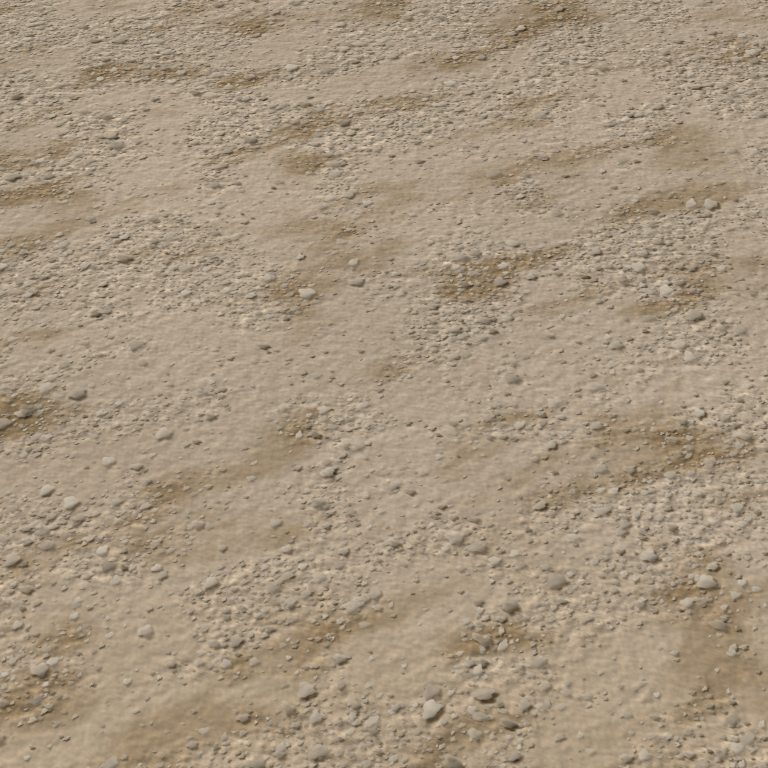
Reproduce this texture procedurally as a Shadertoy shader.

```glsl
// Dry sandy ground strewn with clustered pebbles, receding gently toward the top.
#define SAND vec3(0.685, 0.622, 0.543)
#define WARM_SAND vec3(0.685, 0.612, 0.515)
#define EARTH vec3(0.535, 0.450, 0.335)
#define STONE_DARK vec3(0.550, 0.505, 0.440)
#define STONE_LIGHT vec3(0.760, 0.715, 0.645)
#define SHADOW_TINT vec3(0.47, 0.425, 0.35)
#define LIGHT_DIR vec2(-0.57, 0.82)
#define RECESSION 0.45
#define FLATTENING 2.6
#define SOFTNESS 0.0019
#define RELIEF 0.60

vec4 hash4(vec2 p) {
    vec4 q = fract(p.xyxy * vec4(0.1031, 0.1030, 0.0973, 0.1099));
    q += dot(q, q.wzxy + 33.33);
    return fract((q.xxyz + q.yzzw) * q.zywx);
}

float valueNoise(vec2 p) {
    vec2 cell = floor(p), f = fract(p);
    f = f * f * (3.0 - 2.0 * f);
    float low = mix(hash4(cell).x, hash4(cell + vec2(1, 0)).x, f.x);
    float high = mix(hash4(cell + vec2(0, 1)).x, hash4(cell + vec2(1, 1)).x, f.x);
    return mix(low, high, f.y);
}

float fbm(vec2 p) {
    float sum = 0.0, amplitude = 0.533;
    for (int i = 0; i < 4; i++) {
        sum += amplitude * valueNoise(p);
        p = mat2(0.8, 0.6, -0.6, 0.8) * p * 2.03 + 17.3;
        amplitude *= 0.5;
    }
    return sum;
}

// How strongly pebbles gather at a ground position
float gathering(vec2 p) {
    float farBias = 0.03 * (p.y - FLATTENING);
    vec2 drift = vec2(p.x * 8.0, (p.y - 0.3 * p.x) * 9.5);
    return smoothstep(0.38, 0.68, fbm(drift + 3.7) + farBias);
}

// Signed distance to a lumpy, tilted ellipse
float pebbleDistance(vec2 d, float radius, vec4 shape) {
    float tilt = (shape.x - 0.4) * 2.5;
    float c = cos(tilt), s = sin(tilt);
    d = mat2(c, -s, s, c) * d;
    d.y *= 1.0 + 0.75 * shape.y;
    float angle = atan(d.y, d.x + 1e-5);
    float lumps = 0.13 * sin(3.0 * angle + 6.28 * shape.z)
                + 0.09 * sin(5.0 * angle + 6.28 * shape.w);
    return length(d) - radius * (1.0 + lumps);
}

// One size class of pebbles, drawn far to near with their shadows
void addPebbles(inout vec3 color, vec2 p, float frequency, float density, float blur) {
    vec2 g = p * frequency, home = floor(g);
    float soft = blur * frequency;
    for (int j = 1; j >= -1; j--)
    for (int i = -1; i <= 1; i++) {
        vec2 cell = home + vec2(i, j);
        vec4 place = hash4(cell + frequency * 1.7);
        vec4 shape = hash4(cell + frequency * 2.3 + 71.0);
        if (place.x > density) continue;
        if (place.x > density * (0.12 + 0.88 * gathering(cell / frequency))) continue;

        float radius = mix(0.19, 0.44, place.w * sqrt(place.w));
        vec2 d = g - cell - 0.2 - 0.6 * place.yz;

        float shadowDistance = pebbleDistance(d + LIGHT_DIR * radius * 0.55, radius, shape);
        float shade = 1.0 - smoothstep(-soft - 0.08, soft + 0.06, shadowDistance);
        color = mix(color, color * SHADOW_TINT, shade * mix(0.18, 1.0, shape.z * shape.z));

        float bodyDistance = pebbleDistance(d, radius, shape);
        float facing = dot(d, LIGHT_DIR) / radius;
        float tone = fract(shape.w * 7.3 + place.y);
        vec3 stone = mix(STONE_DARK, STONE_LIGHT, sqrt(tone));
        stone = mix(stone, SAND, 0.40 * shape.y);
        stone *= 1.0 + 0.09 * facing - 0.27 * smoothstep(0.15, 0.95, -facing);
        stone *= 0.95 + 0.10 * valueNoise(g * 5.0);
        float cover = 1.0 - smoothstep(-soft, soft, bodyDistance);
        color = mix(color, stone, cover * mix(0.55, 1.0, shape.x));
    }
}

// Sand with brown streaks among the pebbles, fine relief and grain
vec3 sandColor(vec2 p, float height) {
    float patches = fbm(p * vec2(2.2, 3.1) + 11.0);
    vec3 color = mix(WARM_SAND, SAND, smoothstep(0.0, 0.5, height + 0.6 * (patches - 0.5)));
    float gathered = gathering(p);
    vec2 streakPos = vec2(p.x * 6.5, (p.y - 0.35 * p.x) * 13.0);
    float streaks = smoothstep(0.50, 0.80, fbm(streakPos + 29.0));
    color = mix(color, EARTH, streaks * (0.50 + 0.45 * gathered));

    vec2 finePos = p * vec2(62.0, 74.0);
    float slope = fbm(finePos) - fbm(finePos + LIGHT_DIR * 0.45);
    color *= 1.0 + RELIEF * slope * (0.50 + 0.70 * gathered);
    color *= 0.965 + 0.07 * valueNoise(p * 190.0);
    return color * (0.95 + 0.10 * patches);
}

void mainImage(out vec4 fragColor, in vec2 fragCoord) {
    vec2 uv = fragCoord / iResolution.y;
    float depth = 1.0 / (1.0 - RECESSION * uv.y);
    vec2 ground = vec2((uv.x - 0.5) * depth, FLATTENING * depth);

    vec3 color = sandColor(ground, uv.y);
    float frequency = 92.0;
    for (int layer = 0; layer < 4; layer++) {
        float density = 0.58 - 0.10 * float(layer);
        addPebbles(color, ground, frequency, density, SOFTNESS * depth);
        frequency /= 1.52;
    }
    fragColor = vec4(clamp(color, 0.0, 1.0), 1.0);
}
```
